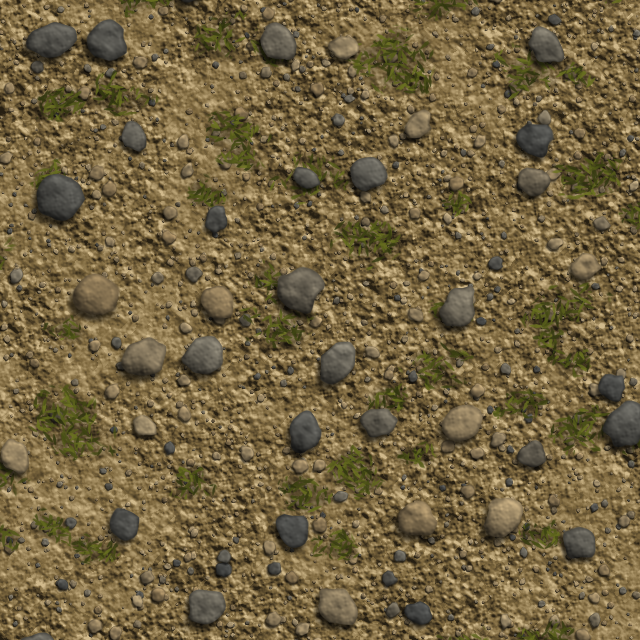
Reproduce this texture procedurally as a WebGL 1 fragment shader.

```glsl
precision highp float;
uniform vec2 u_resolution;

const vec2 LIGHT = vec2(0.5, 0.866);

vec2 hash2(vec2 p) {
  vec3 a = fract(p.xyx * vec3(0.1031, 0.1030, 0.0973));
  a += dot(a, a.yzx + 33.33);
  return fract((a.xx + a.yz) * a.zy);
}

float noise(vec2 p) {
  vec2 i = floor(p), f = fract(p);
  f *= f * (3.0 - 2.0 * f);
  return mix(mix(hash2(i).x, hash2(i + vec2(1, 0)).x, f.x),
             mix(hash2(i + vec2(0, 1)).x, hash2(i + 1.0).x, f.x), f.y);
}

// Brightness of noise bumps lit from the side
float relief(vec2 p, float scale) {
  vec2 q = mat2(0.8, 0.6, -0.6, 0.8) * p * scale;
  vec2 toLight = mat2(0.8, 0.6, -0.6, 0.8) * LIGHT * 0.6;
  return noise(q) - noise(q + toLight);
}

// Soil: crumbly relief, round grains and broad pale worn areas
vec3 soil(vec2 p) {
  float broad = 0.6 * noise(p * 6.0) + 0.4 * noise(p * 17.0 + 9.0);
  float rough = mix(1.25, 0.7, smoothstep(0.4, 0.75, broad));
  float crumbs = 0.26 * relief(p, 38.0) + 0.42 * relief(p, 85.0)
               + 0.46 * relief(p + 3.0, 155.0) + 0.36 * relief(p + 7.0, 270.0);
  vec2 g = p * 120.0 + 1.2 * noise(p * 60.0);
  float nearest = 2.0, tone = 0.0;
  for (int j = -1; j <= 1; j++)
    for (int i = -1; i <= 1; i++) {
      vec2 id = floor(g) + vec2(i, j), h = hash2(id + 71.0);
      float d = length(g - id - h);
      if (d < nearest) { nearest = d; tone = hash2(id + 19.0).y - 0.5; }
    }
  float grains = tone * 0.3 * smoothstep(0.8, 0.3, nearest) - 0.15 * smoothstep(0.45, 0.9, nearest);
  float t = 0.53 + 0.3 * (broad - 0.5) + rough * (crumbs + grains);
  vec3 color = mix(vec3(0.15, 0.12, 0.07), vec3(0.50, 0.415, 0.25), clamp(t * 2.0, 0.0, 1.0));
  return mix(color, vec3(0.82, 0.73, 0.55), clamp(t * 2.0 - 1.0, 0.0, 1.0));
}

// Uneven stone outline, 1.0 at the edge
float outline(vec2 o, vec2 seed) {
  float a = seed.x * 6.2832, c = cos(a), s = sin(a);
  o = mat2(c, s, -s, c) * o;
  o.y *= mix(1.0, 1.4, seed.y);
  float facets = max(0.9 * o.x + 0.6 * o.y, 0.75 * o.y - 0.95 * o.x);
  return max(length(o), facets) + 0.32 * (noise(o * 1.6 + seed * 40.0) - 0.5);
}

// One size class of stones with cast shadows, laid over the ground
vec3 addStones(vec3 color, vec2 p, float cells, float density, float size, float slateShare) {
  vec2 g = p * cells;
  float texture = 0.2 * relief(p, 45.0) + 0.22 * relief(p, 120.0) + 0.2 * relief(p, 240.0);
  for (int j = -1; j <= 1; j++)
    for (int i = -1; i <= 1; i++) {
      vec2 id = floor(g) + vec2(i, j);
      vec2 kind = hash2(id + cells * 1.7);
      if (kind.x > density) continue;
      vec2 seed = hash2(id + cells * 2.3 + 50.0);
      float radius = size * mix(0.55, 1.0, hash2(id + 90.0).y);
      vec2 o = (g - id - 0.15 - 0.7 * hash2(id + cells)) / radius;
      if (dot(o, o) > 4.0) continue;
      float d = outline(o, seed);
      color *= 1.0 - 0.65 * smoothstep(1.25, 0.75, outline(o + LIGHT * 0.3, seed));
      vec3 tan = mix(vec3(0.52, 0.44, 0.31), vec3(0.62, 0.55, 0.42), seed.y);
      vec3 slate = mix(vec3(0.27, 0.275, 0.27), vec3(0.43, 0.41, 0.36), seed.x);
      vec3 stone = mix(tan, slate, smoothstep(-0.15, 0.15, slateShare - kind.y));
      float lit = 0.95 + 0.42 * dot(o, LIGHT) * smoothstep(0.0, 0.9, d) + texture;
      lit += 0.3 * (noise(o * 2.2 + seed * 30.0) - 0.5);
      lit *= 1.0 - 0.3 * smoothstep(0.75, 1.0, d);
      float soft = cells / (u_resolution.y * radius);
      color = mix(color, stone * lit, smoothstep(soft, -soft, d - 1.0));
    }
  return color;
}

// Density of scattered ragged weed patches
float weedPatches(vec2 p) {
  vec2 g = p * 8.0;
  float cover = 0.0;
  for (int j = -1; j <= 1; j++)
    for (int i = -1; i <= 1; i++) {
      vec2 id = floor(g) + vec2(i, j), kind = hash2(id + 210.0);
      if (kind.x > 0.6) continue;
      vec2 o = g - id - hash2(id + 130.0);
      float r = length(o * vec2(0.8, 1.2)) / mix(0.2, 0.42, kind.y);
      cover = max(cover, 1.0 - r + 0.8 * (noise(p * 45.0) - 0.5));
    }
  return clamp(cover, 0.0, 1.0);
}

// Short randomly turned blades within the patches
vec3 addWeeds(vec3 color, vec2 p, float cells, float cover) {
  vec2 g = p * cells;
  float soft = cells / u_resolution.y;
  for (int j = -1; j <= 1; j++)
    for (int i = -1; i <= 1; i++) {
      vec2 id = floor(g) + vec2(i, j), h = hash2(id + cells);
      vec2 o = g - id - hash2(id + cells + 33.0);
      float a = h.x * 6.2832;
      vec2 dir = vec2(cos(a), sin(a));
      float along = clamp(dot(o, dir), -0.75, 0.75);
      float d = length(o - dir * along) - 0.2 * (1.0 - abs(along));
      float blade = smoothstep(soft, -soft * 0.5, d) * smoothstep(h.y * 0.7, h.y * 0.7 + 0.15, cover);
      vec3 green = mix(vec3(0.17, 0.19, 0.05), vec3(0.43, 0.46, 0.13), hash2(id + 5.0).y);
      color = mix(color, green, 0.85 * blade);
    }
  return color;
}

void main() {
  vec2 p = gl_FragCoord.xy / u_resolution.y;
  vec3 color = soil(p);
  color = addStones(color, p, 95.0, 0.16, 0.34, 0.15);
  color = addStones(color, p, 48.0, 0.19, 0.32, 0.25);
  color = addStones(color, p, 25.0, 0.23, 0.32, 0.3);
  float cover = weedPatches(p);
  color *= 1.0 - 0.3 * smoothstep(0.0, 0.6, cover);
  color = addWeeds(color, p, 75.0, cover);
  color = addWeeds(color, p + 0.37, 95.0, cover);
  color = addStones(color, p, 8.0, 0.52, 0.31, 0.65);
  gl_FragColor = vec4(color, 1.0);
}
```
